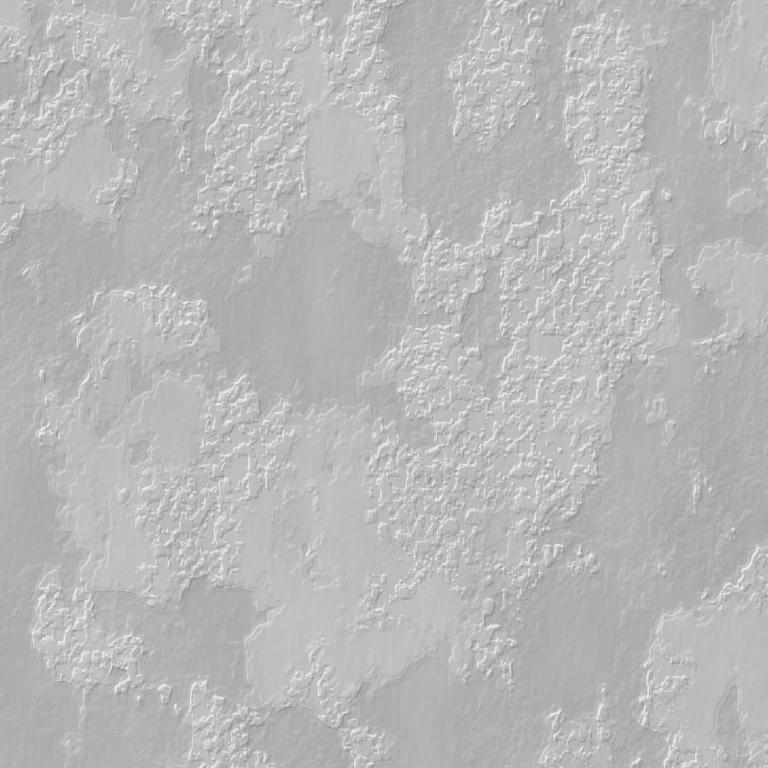
Write a WebGL 1 fragment shader that draws this texture.

```glsl
precision highp float;
uniform vec2 u_resolution;

#define PATCH_SCALE vec2(11.5, 8.0)
#define CRUST_SCALE vec2(88.0, 70.0)
#define STREAK_SCALE vec2(190.0, 60.0)
#define PATCH_LEVEL 0.505
#define EDGE_WIDTH 0.016
#define RELIEF_STEP 0.0013
#define LIGHT_DIR vec2(-0.6, 0.8)
#define HIGHLIGHT 0.175
#define SHADOW 0.105
#define LOW_GREY 0.688
#define HIGH_GREY 0.738

float hash(vec2 p) {
    return fract(sin(dot(p, vec2(127.1, 311.7))) * 43758.5453);
}

float noise(vec2 p) {
    vec2 cell = floor(p);
    vec2 f = fract(p);
    f = f * f * (3.0 - 2.0 * f);
    float bottom = mix(hash(cell), hash(cell + vec2(1.0, 0.0)), f.x);
    float top = mix(hash(cell + vec2(0.0, 1.0)), hash(cell + vec2(1.0, 1.0)), f.x);
    return mix(bottom, top, f.y);
}

// Normalised fractal noise; count selects how many octaves are used
float fbm(vec2 p, int count) {
    float sum = 0.0;
    float total = 0.0;
    float weight = 1.0;
    for (int i = 0; i < 6; i++) {
        if (i >= count) break;
        sum += weight * noise(p);
        total += weight;
        weight *= 0.57;
        p = p * 2.03 + vec2(17.3, 9.1);
    }
    return sum / total;
}

float ledge(float value, float level) {
    return smoothstep(level - EDGE_WIDTH, level + EDGE_WIDTH, value);
}

// Returns relief height in x and patch coverage in y
vec2 surface(vec2 p) {
    float broad = fbm(p * PATCH_SCALE + 3.7, 5);
    float plate = ledge(broad, PATCH_LEVEL);

    // Thin layers peeling off above and below the main edge
    float upper = ledge(broad, PATCH_LEVEL + 0.055);
    float lower = ledge(broad, PATCH_LEVEL - 0.045);

    // Wrinkled crust, mostly on the raised patches
    float zone = fbm(p * PATCH_SCALE * 0.8 + 41.0, 4);
    float rough = smoothstep(0.38, 0.50, zone) * mix(0.24, 1.0, plate);
    float grain = fbm(p * CRUST_SCALE + 11.0, 3);
    float crust = smoothstep(0.43, 0.53, grain)
                + 0.7 * smoothstep(0.56, 0.65, grain);

    // Faint vertical brush streaks and pits
    float streaks = 0.22 * noise(p * STREAK_SCALE) + 0.14 * noise(p * 160.0);

    float height = 0.75 * plate + 0.5 * upper + 0.4 * lower
                 + 0.9 * rough * crust + streaks;
    return vec2(height, 0.65 * plate + 0.2 * lower + 0.15 * upper);
}

void main() {
    vec2 p = gl_FragCoord.xy / min(u_resolution.x, u_resolution.y);
    vec2 offset = normalize(LIGHT_DIR) * RELIEF_STEP;

    // Directional emboss of the relief
    float slope = surface(p - offset).x - surface(p + offset).x;
    float relief = HIGHLIGHT * max(slope, 0.0) + SHADOW * min(slope, 0.0);

    // Patch tone with slow, vertically drawn mottling
    float coverage = surface(p).y;
    float mottle = fbm(p * vec2(16.0, 6.0) + 70.0, 4) - 0.5;
    float grey = mix(LOW_GREY, HIGH_GREY, coverage) + 0.07 * mottle;

    gl_FragColor = vec4(vec3(clamp(grey + relief, 0.60, 0.90)), 1.0);
}
```
